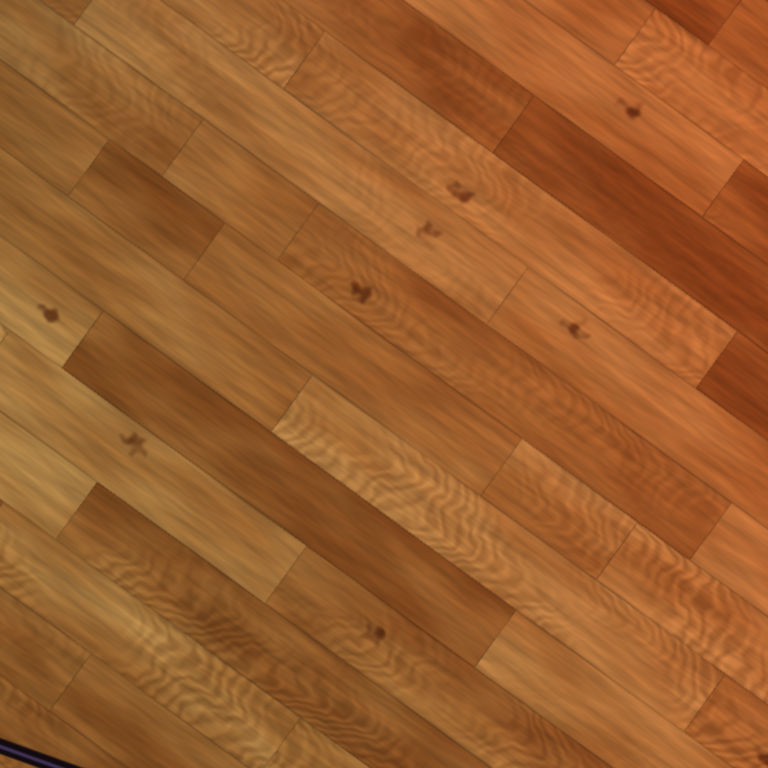
A three.js fragment shader for this texture:

```glsl
// Oak strip floor laid diagonally, with staggered joints and some short planks.
// Rows are cut into hashed planks; gradient noise adds grain, arched figure
// and knots, and a warm light falls from the upper right.

#define TILT 0.628          // angle of the planks below horizontal
#define PLANK_WIDTH 0.0927
#define PLANK_LENGTH 0.664
#define STAGGER 0.406       // joint shift per row, in plank lengths
#define FIRST_JOINT 0.607
#define SHORT_SHARE 0.5     // share of planks cut in two
#define SEAM_WIDTH 0.0028
#define GRAIN 0.16
#define FIGURE 0.10
#define KNOT_SHARE 0.45
#define SOFTNESS 0.0014

varying vec2 vUv;

const vec3 DARK_OAK = vec3(0.49, 0.27, 0.11);
const vec3 MID_OAK = vec3(0.60, 0.375, 0.175);
const vec3 PALE_OAK = vec3(0.69, 0.48, 0.255);
const vec3 COOL_TINT = vec3(0.96, 1.03, 1.06);
const vec3 WARM_TINT = vec3(1.10, 0.87, 0.82);
const vec3 KNOT_TINT = vec3(0.62, 0.50, 0.44);
const vec3 TRIM = vec3(0.07, 0.04, 0.06);
const vec3 TRIM_SHINE = vec3(0.25, 0.19, 0.33);

float hash(vec2 p) {
  return fract(sin(dot(p, vec2(127.1, 311.7))) * 43758.5);
}

vec2 gradient(vec2 cell) {
  float angle = 6.2832 * hash(cell);
  return vec2(cos(angle), sin(angle));
}

// Gradient noise, about -0.7 to 0.7
float noise(vec2 p) {
  vec2 i = floor(p), f = fract(p);
  vec2 w = f * f * f * (f * (f * 6.0 - 15.0) + 10.0);
  vec2 e = vec2(1.0, 0.0);
  float low = mix(dot(gradient(i), f), dot(gradient(i + e), f - e), w.x);
  float high = mix(dot(gradient(i + e.yx), f - e.yx),
                   dot(gradient(i + 1.0), f - 1.0), w.x);
  return mix(low, high, w.y);
}

vec3 floorColor(vec2 p) {
  // Axes along and across the planks
  float c = cos(TILT), s = sin(TILT);
  vec2 q = vec2(c * p.x - s * p.y, s * p.x + c * p.y - 0.0052);

  // Row, plank and optional cut
  float row = floor(q.y / PLANK_WIDTH);
  float across = fract(q.y / PLANK_WIDTH);
  float run = q.x / PLANK_LENGTH - STAGGER * row - FIRST_JOINT;
  float cell = floor(run), along = fract(run);
  float pick = hash(vec2(row, cell) + 2.3);
  float cut = pick < SHORT_SHARE ? mix(0.28, 0.72, step(0.5 * SHORT_SHARE, pick)) : 1.0;
  float past = step(cut, along);
  float head = past * cut, tail = mix(cut, 1.0, past);
  vec2 id = vec2(row, cell + 0.5 * past);
  vec2 g = q + 9.0 * vec2(hash(id + 4.1), hash(id + 6.7));

  // Plank tone, drifting along its length
  float tone = 0.12 + 0.76 * hash(id + 1.7);
  tone += 0.50 * noise(g * vec2(4.0, 13.0)) + 0.22 * noise(g * vec2(13.0, 36.0));
  tone = clamp(tone, 0.0, 1.0);
  vec3 color = mix(DARK_OAK, MID_OAK, smoothstep(0.0, 0.5, tone));
  color = mix(color, PALE_OAK, smoothstep(0.45, 1.0, tone));

  // Fine grain
  float streaks = noise(g * vec2(9.0, 95.0)) + 0.6 * noise(g * vec2(28.0, 240.0));
  color *= 1.0 + GRAIN * streaks;

  // Arched growth rings on some planks
  float bow = across - 0.3 - 0.4 * hash(id + 8.2);
  float rings = sin(6.2832 * (q.x * 42.0 + 5.0 * bow * bow
                + 2.2 * noise(g * vec2(9.0, 24.0)) + 0.5 * noise(g * 60.0)));
  float figured = smoothstep(0.5, 0.8, hash(id + 5.9));
  figured *= smoothstep(-0.25, 0.25, noise(g * vec2(5.0, 9.0)));
  color *= 1.0 + FIGURE * figured * rings * vec3(0.8, 1.0, 1.2);

  // Knots
  vec2 center = vec2(mix(head, tail, 0.15 + 0.7 * hash(id + 3.3)),
                     0.25 + 0.5 * hash(id + 7.5));
  vec2 reach = (vec2(along, across) - center) * vec2(PLANK_LENGTH, PLANK_WIDTH);
  float knot = length(reach * vec2(0.7, 1.0)) + 0.013 * noise(g * 75.0);
  knot = (1.0 - smoothstep(0.001, 0.014, knot)) * step(hash(id + 2.9), KNOT_SHARE);
  color *= mix(vec3(1.0), KNOT_TINT, knot);

  // Thin uneven seams
  float side = min(across, 1.0 - across) * PLANK_WIDTH;
  float end = min(along - head, tail - along) * PLANK_LENGTH;
  float seam = 1.0 - smoothstep(0.0, SEAM_WIDTH, min(side, 1.6 * end));
  color *= 1.0 - seam * (0.17 + 0.15 * noise(q * vec2(7.0, 20.0)));

  // Warm light
  float warmth = smoothstep(0.2, 1.1, 0.75 * p.x + 0.35 * p.y);
  color *= mix(COOL_TINT, WARM_TINT, warmth);
  color *= 1.0 - 0.09 * smoothstep(0.5, 1.0, p.y) * (1.0 - p.x);

  // Dark trim in the lower left corner
  float edge = p.y + 0.36 * p.x - 0.039;
  float trim = smoothstep(-0.022, -0.019, edge) * (1.0 - smoothstep(-0.002, 0.002, edge));
  float shine = 1.0 - smoothstep(0.001, 0.004, abs(edge + 0.011));
  return mix(color, mix(TRIM, TRIM_SHINE, shine), trim);
}

void main() {
  // Average four nearby points for soft edges
  vec3 color = vec3(0.0);
  for (int i = 0; i < 4; i++) {
    float n = float(i);
    vec2 offset = vec2(mod(n, 2.0), floor(n / 2.0)) - 0.5;
    color += 0.25 * floorColor(vUv + SOFTNESS * offset);
  }
  gl_FragColor = vec4(color, 1.0);
}
```
